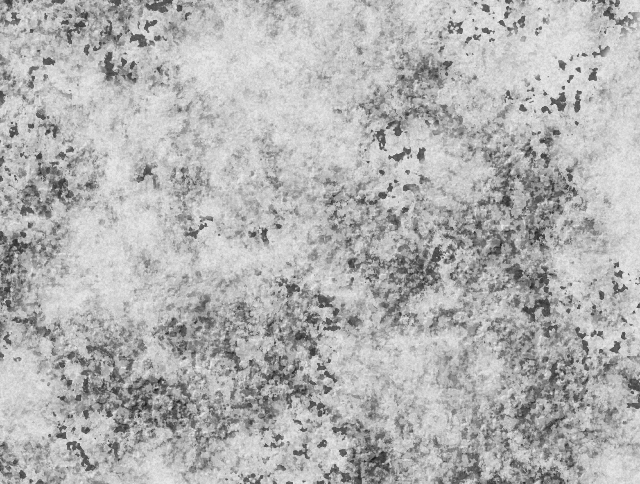
Give the GLSL for this texture, as a Shadertoy shader.

```glsl
// Weathered grey plaster wall: pale paint worn into gritty, flaking, pitted patches.

const float PALE_PAINT = 0.85;
const float PIT_DARK = 0.20;

// Sineless hash, 0..1
float hash(vec2 cell) {
    vec3 h = fract(cell.xyx * 0.1031);
    h += dot(h, h.yzx + 33.33);
    return fract((h.x + h.y) * h.z);
}

float valueNoise(vec2 p) {
    vec2 cell = floor(p), f = fract(p);
    f = f * f * f * (f * (f * 6.0 - 15.0) + 10.0);
    float low = mix(hash(cell), hash(cell + vec2(1, 0)), f.x);
    float high = mix(hash(cell + vec2(0, 1)), hash(cell + vec2(1, 1)), f.x);
    return mix(low, high, f.y);
}

// Rotated octaves, normalised to 0..1
float fbm(vec2 p, int octaves, float gain) {
    float sum = 0.0, total = 0.0, amp = 1.0;
    for (int i = 0; i < octaves; i++) {
        sum += amp * valueNoise(p);
        total += amp;
        amp *= gain;
        p = mat2(1.6, 1.2, -1.2, 1.6) * p + 17.3;
    }
    return sum / total;
}

// Soft elliptical region
float patchAt(vec2 uv, vec2 center, vec2 radius) {
    vec2 d = (uv - center) / radius;
    return exp(-dot(d, d));
}

// Broad layout of worn (positive) and clean (negative) regions
float wearLayout(vec2 uv) {
    float worn = 0.15 * patchAt(uv, vec2(0.62, 0.42), vec2(0.18, 0.19))
               + 0.12 * patchAt(uv, vec2(0.68, 0.80), vec2(0.08, 0.10))
               + 0.13 * patchAt(uv, vec2(0.08, 0.40), vec2(0.13, 0.25))
               + 0.14 * patchAt(uv, vec2(0.32, 0.14), vec2(0.17, 0.15))
               + 0.12 * patchAt(uv, vec2(0.84, 0.10), vec2(0.13, 0.12))
               + 0.13 * patchAt(uv, vec2(0.16, 0.90), vec2(0.14, 0.14));
    float clean = 0.10 * patchAt(uv, vec2(0.42, 0.68), vec2(0.18, 0.18))
                + 0.16 * patchAt(uv, vec2(0.14, 0.08), vec2(0.05, 0.12))
                + 0.14 * smoothstep(0.94, 0.99, uv.x);
    float leftEdge = 0.18 * smoothstep(0.03, 0.0, uv.x) * smoothstep(0.65, 0.2, uv.y);
    return worn - clean + leftEdge;
}

// Height of the curled paint chips
float chipHeight(vec2 p) {
    return smoothstep(0.48, 0.66, fbm(p * 68.0, 3, 0.55));
}

void mainImage(out vec4 fragColor, in vec2 fragCoord) {
    vec2 uv = fragCoord / iResolution.xy;
    vec2 p = fragCoord / iResolution.y;

    // Gently warped wear mask, ragged by its own fine octaves
    vec2 warp = vec2(fbm(p * 6.0, 2, 0.5), fbm(p * 6.0 + 41.0, 2, 0.5)) - 0.5;
    vec2 q = p + 0.06 * warp;
    float broad = fbm(q * 4.6 + 31.0, 7, 0.72) + wearLayout(uv + 0.10 * warp);
    float wear = smoothstep(0.34, 0.78, broad);

    // Pale coat with cloudy stains
    float mottle = fbm(q * 17.0 + 9.0, 5, 0.75) - 0.5;
    float tone = PALE_PAINT - 0.19 * wear - (0.16 + 0.24 * wear) * mottle;

    // Dark grit, dense where worn and faint elsewhere
    float grit = fbm(p * 100.0, 3, 0.65) + 0.20 * (wear - 0.5) + 0.35 * mottle;
    tone -= 0.32 * smoothstep(0.44, 0.74, grit) * (0.20 + 0.80 * wear);

    // Small chips, lit from the upper left
    vec2 chipPos = p + 0.01 * warp;
    float chip = chipHeight(chipPos);
    float relief = chip - chipHeight(chipPos + vec2(-0.003, 0.003));
    tone = mix(tone, 0.80, 0.30 * chip * wear);
    tone += 0.15 * relief * (0.12 + 0.88 * wear);

    // Crisp remnants of paint
    float remnant = smoothstep(0.58, 0.63, fbm(q * vec2(27.0, 21.0) + 60.0, 5, 0.7));
    tone = mix(tone, PALE_PAINT, 0.65 * remnant);

    // Clustered black pits
    float cluster = smoothstep(0.50, 0.64, fbm(q * 6.0 + 23.0, 3, 0.5) + 0.2 * (wear - 0.4));
    float pit = smoothstep(0.60, 0.70, fbm(p * 62.0 + 80.0, 3, 0.55));
    tone = mix(tone, PIT_DARK, 0.75 * pit * cluster);

    // Fine surface grain
    float grain = fbm(p * 270.0, 2, 0.8) - 0.5;
    tone += 0.14 * grain;

    fragColor = vec4(vec3(clamp(tone, 0.08, 0.90)), 1.0);
}
```
